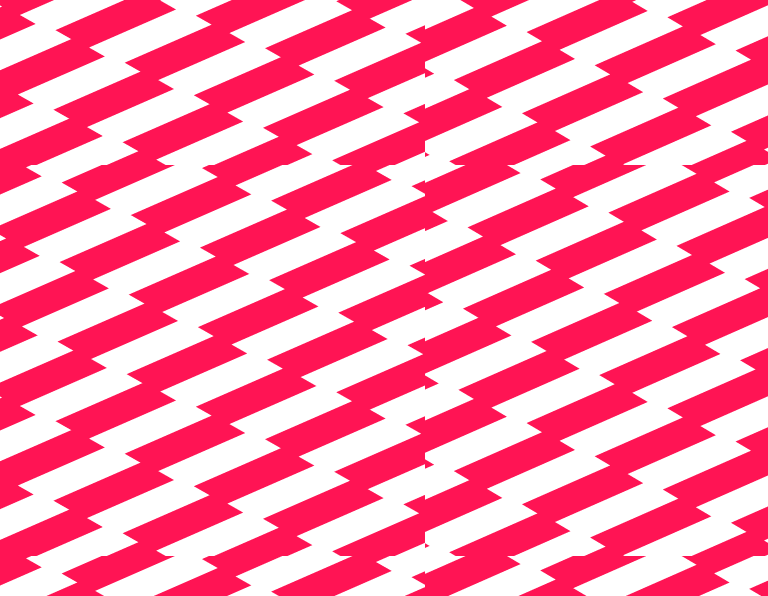
Give the GLSL for this pattern, as a Shadertoy shader.

```glsl
// Slanted red and white zigzag bands with stepped ends and slightly slipped seams.
#define STEPS_ACROSS 10.97            // tooth steps over the canvas width
#define BAND_PERIOD 1.117             // vertical distance between bands
#define BAND_SLOPE 0.66               // overall climb of a band per step
#define TOOTH vec2(-0.2286, -0.1257)  // short edge of one tooth
#define LOWER_EDGE vec2(0.486, 0.244) // lower outline relative to the upper
#define ORIGIN vec2(0.757, 1.571)     // a corner of the upper outline
#define SEAM vec2(6.071, 2.357)       // vertical and horizontal slip lines
#define DRIFT_LEFT vec2(0.129, -0.143)
#define DRIFT_RIGHT vec2(-0.029, -0.314)
#define RED vec3(1.0, 0.08, 0.33)
#define WHITE vec3(1.0)
#define SAMPLES 4

// Positive below a staircase of long slanted edges and short teeth
float belowStairs(vec2 p) {
    vec2 longEdge = vec2(1.0, -BAND_SLOPE) - TOOTH;
    vec2 c = inverse(mat2(longEdge, TOOTH)) * p;
    return floor(c.x) - c.y;
}

// Slip along the bands: drifts down each tile and jumps at its seams
float slip(vec2 p) {
    float t = fract((p.y - SEAM.y) / (5.0 * BAND_PERIOD));
    vec2 drift = p.x < SEAM.x ? DRIFT_LEFT : DRIFT_RIGHT;
    return drift.x + drift.y * t;
}

// 1 inside a red band, 0 in the white between
float redBand(vec2 p) {
    vec2 q = p - ORIGIN - slip(p) * vec2(1.0, -BAND_SLOPE);
    q.y -= floor((q.y + BAND_SLOPE * q.x) / BAND_PERIOD) * BAND_PERIOD;
    return float(belowStairs(q) > 0.0 && belowStairs(q - LOWER_EDGE) <= 0.0);
}

void mainImage(out vec4 fragColor, in vec2 fragCoord) {
    // Average a grid of samples for smooth edges
    float coverage = 0.0;
    for (int j = 0; j < SAMPLES; j++)
    for (int i = 0; i < SAMPLES; i++) {
        vec2 offset = (vec2(i, j) + 0.5) / float(SAMPLES) - 0.5;
        vec2 p = fragCoord + offset;
        p.y = iResolution.y - p.y;
        coverage += redBand(p * STEPS_ACROSS / iResolution.x);
    }
    coverage /= float(SAMPLES * SAMPLES);
    fragColor = vec4(mix(WHITE, RED, coverage), 1.0);
}
```
